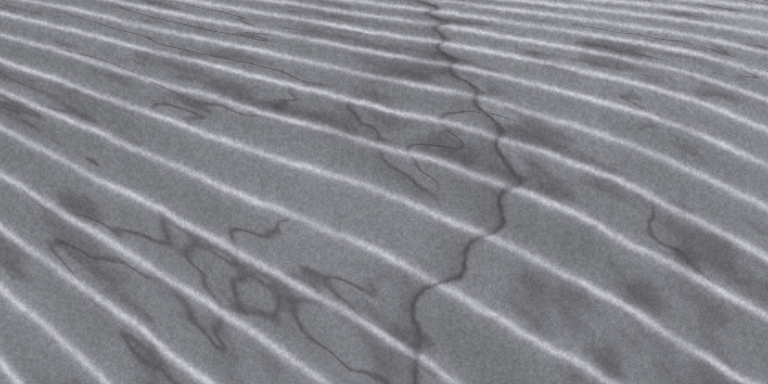
Reproduce this texture procedurally as a WebGL 2 fragment shader.

```glsl
#version 300 es
precision highp float;
// Wind-rippled grey sand: pale curved crests receding upward, crossed by dark veins.
uniform vec2 u_resolution;
out vec4 fragColor;

const vec3 SHADOW = vec3(0.33, 0.33, 0.35);
const vec3 SAND = vec3(0.485, 0.49, 0.51);
const vec3 CREST = vec3(0.80, 0.80, 0.835);
const float TAU = 6.2831853;

float hash(vec2 p) {
  vec3 q = fract(p.xyx * 0.1031);
  q += dot(q, q.yzx + 33.33);
  return fract((q.x + q.y) * q.z);
}

float noise(vec2 p) {
  vec2 i = floor(p), f = fract(p);
  f = f * f * (3.0 - 2.0 * f);
  float low = mix(hash(i), hash(i + vec2(1, 0)), f.x);
  float high = mix(hash(i + vec2(0, 1)), hash(i + vec2(1, 1)), f.x);
  return mix(low, high, f.y);
}

float fbm(vec2 p) {
  float sum = 0.0, weight = 0.5;
  for (int i = 0; i < 4; i++) {
    sum += weight * noise(p);
    p = p * 2.03 + 17.3;
    weight *= 0.5;
  }
  return sum / 0.9375;
}

float bell(float x, float width) {
  x /= width;
  return exp(-x * x);
}

float cubic(float x, vec4 k) {
  return k.x + x * (k.y + x * (k.z + x * k.w));
}

// Crest number at a point; whole values lie on crests, packed toward the top.
float ripplePhase(vec2 p) {
  float depth = log(1.15 - p.y);
  float offset = cubic(p.x, vec4(-0.577, 5.086, -1.916, 0.494));
  float slope = cubic(p.x, vec4(-5.227, 0.004, 1.662, -0.894));
  float bend = cubic(p.x, vec4(-0.458, -0.128, 1.469, -0.644));
  float wobble = 0.16 * (fbm(p * vec2(5.0, 6.0) + 40.0) - 0.5);
  return offset + depth * (slope + bend * depth) + wobble;
}

// Signed distance to the nearest crest, positive above it.
float crestDistance(vec2 p, float phase) {
  vec2 e = vec2(0.003, 0.0);
  vec2 gradient = vec2(ripplePhase(p + e.xy) - phase, ripplePhase(p + e.yx) - phase) / e.x;
  return (phase - round(phase)) / max(length(gradient), 1.0);
}

// Sharp dark edge with a shadow that fades to its left.
float veinShade(float side, float width) {
  float edge = bell(side, width);
  float fade = exp(min(side, 0.0) / (width * 5.0)) * smoothstep(width, -width, side);
  return 0.65 * edge + 0.5 * fade;
}

// Thin broken contour of a noise field.
float crack(vec2 p, float width) {
  float line = bell(fbm(p) - 0.5, width);
  return line * smoothstep(0.42, 0.68, noise(p * 0.9 + 63.0));
}

void main() {
  vec2 p = gl_FragCoord.xy / u_resolution.y;
  p.x *= 2.0 * u_resolution.y / u_resolution.x;
  float down = 1.0 - p.y;
  float phase = ripplePhase(p);
  float d = crestDistance(p, phase);
  vec2 along = vec2(p.x, phase);

  // Broad tone: paler toward the far right, mottled along the ripples.
  float far = smoothstep(0.7, 2.0, p.x) * smoothstep(0.45, 1.0, p.y);
  float mottle = fbm(along * vec2(4.0, 0.9) + 8.0);
  vec3 color = SAND * (1.0 + 0.11 * far + 0.16 * (mottle - 0.5));
  float stain = smoothstep(0.54, 0.76, fbm(along * vec2(5.0, 1.3) + 90.0));
  color = mix(color, SHADOW, 0.5 * stain);

  // Veins: a main one stepping at each crest, a short one, and fine cracks.
  float jitter = 0.07 * (fbm(p * 13.0) - 0.5);
  float step_ = sin(TAU * phase) * mix(0.012, 0.028, down);
  float mainPath = 1.12 + 0.21 * bell(down - 0.45, 0.25) - 0.08 * bell(down - 0.83, 0.1);
  float mainVein = veinShade(p.x - mainPath - step_ - jitter, 0.011);
  float shortPath = 0.9 + 0.75 * (down - 0.24);
  float shortVein = veinShade(p.x - shortPath - step_ - jitter, 0.01);
  shortVein *= smoothstep(0.22, 0.28, down) * smoothstep(0.56, 0.48, down);
  float cracks = crack(along * vec2(2.2, 0.75) + 21.0, 0.016);
  float veins = max(max(0.85 * mainVein, 0.7 * shortVein), 0.6 * cracks);
  color = mix(color, SHADOW * 0.9, clamp(veins, 0.0, 0.85));

  // Crests: bright core, soft halo and a faint dark foot, with uneven wear.
  float width = mix(0.0065, 0.0115, smoothstep(0.0, 0.8, down));
  float wear = mix(0.65, 1.05, noise(along * vec2(9.0, 1.0) + 5.0));
  float core = bell(d + 0.003 * (noise(p * 60.0) - 0.5), width);
  float halo = bell(d, width * 2.6);
  color *= 1.0 - 0.10 * bell(d - width * 3.0, width * 1.6) * stain;
  float light = wear * (0.70 * core + 0.20 * halo) * (1.0 - 0.45 * min(mainVein, 1.0));
  color = mix(color, CREST, clamp(light, 0.0, 1.0));

  // Fine sand grain.
  float grain = noise(p * 210.0) + 0.6 * noise(p * 110.0 + 31.0) - 0.8;
  color *= 1.0 + 0.13 * grain;

  fragColor = vec4(clamp(color, 0.0, 1.0), 1.0);
}
```
